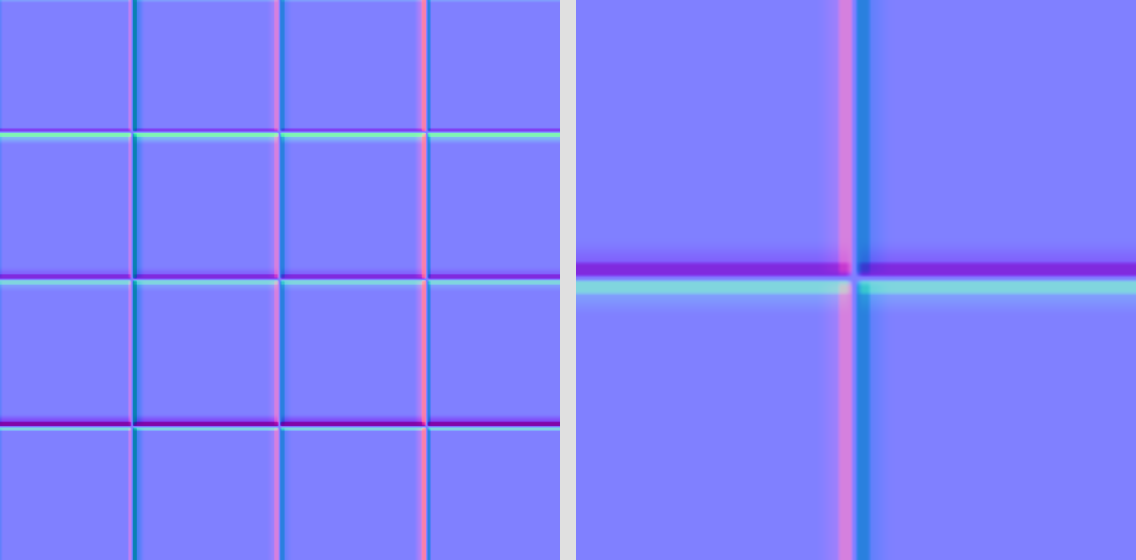
Left, the full canvas; right, a detail of the centre.
Reproduce this texture map procedurally as a three.js fragment shader.

```glsl
varying vec2 vUv;

// Index of the nearest groove along one axis: -1, 0 or 1
float grooveIndex(float p) {
  return clamp(floor((p - 0.5) / 0.263 + 0.5), -1.0, 1.0);
}

float grooveOffset(float p) {
  return p - 0.499 - 0.263 * grooveIndex(p);
}

// Signed slope of the bevels on both sides of a groove
float bevelSlope(float p) {
  float offset = grooveOffset(p);
  float d = abs(offset);
  float before = 1.0 - step(0.0, offset);

  // Depth class of this side: 1 steep, 0 medium, -1 thin
  float depth = grooveIndex(p) * (2.0 * before - 1.0);
  bool steep = depth > 0.5;
  float strength = steep ? mix(2.3, 3.0, before) : 0.9 + 0.3 * depth * before;
  float width = steep ? 0.010 : 0.011 + 0.003 * depth;

  // Sharp core followed by a soft shoulder
  float core = strength * (1.0 - smoothstep(width - 0.004, width + 0.001, d));
  float shoulder = 0.28 * (depth + 1.0) * (1.0 - smoothstep(0.006, 0.024, d));
  float slope = max(core, shoulder) * smoothstep(0.0, 0.003, d);

  // Faint rim at the start of the sheet
  float rim = 0.25 * (1.0 - smoothstep(0.0, 0.006, p));
  return slope * (2.0 * before - 1.0) - rim;
}

// Flattens a bevel where the other axis has its groove
float crossingFade(float p) {
  return smoothstep(0.0, 0.006, abs(grooveOffset(p)));
}

void main() {
  // Measure down from the top so both axes share one profile
  vec2 p = vec2(vUv.x, 1.0 - vUv.y);
  float slopeX = bevelSlope(p.x) * crossingFade(p.y);
  float slopeY = bevelSlope(p.y) * crossingFade(p.x);

  // Encode the surface normal as colour
  vec3 normal = normalize(vec3(slopeX, -slopeY, 1.0));
  gl_FragColor = vec4(normal * 0.5 + 0.5, 1.0);
}
```
